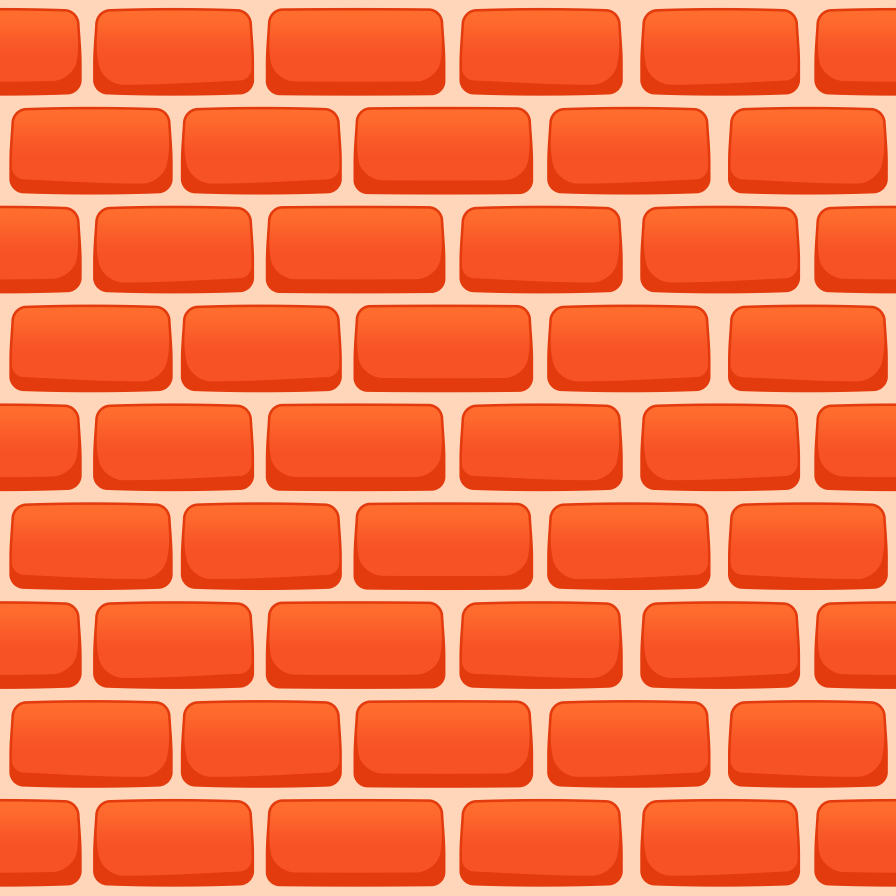
Reproduce this pattern procedurally as a Shadertoy shader.

```glsl
// Cartoon brick wall: nine staggered rows of five hand-cut bricks on pale mortar.
// Each brick is a bowed rounded box in dark clay, with an inset gradient face that
// leaves a thin rim, a thick lower lip and a crescent of shade on one or both sides.

const float WALL = 768.0;   // canvas height in wall units
const float ROW = 84.75;    // row pitch

float roundedBox(vec2 p, vec2 halfSize, float radius) {
    vec2 q = abs(p) - halfSize + radius;
    return length(max(q, 0.0)) + min(max(q.x, q.y), 0.0) - radius;
}

float coverage(float dist, float pixel) {
    return clamp(0.5 - dist / pixel, 0.0, 1.0);
}

// Half extents: narrower at the top, with softly bulging long edges
vec2 brickExtent(vec2 p, float halfWidth) {
    float across = p.x / halfWidth;
    float bulge = halfWidth > 75.0 ? 0.5 : 1.5;
    return vec2(halfWidth - 2.2 * smoothstep(-10.0, 37.0, p.y),
                37.6 - bulge * min(across * across, 1.0));
}

// side: -1 shades the left, 1 the right, 0 both
float faceDistance(vec2 p, vec2 extent, float side) {
    float shadeLeft = step(side, 0.5);
    float shadeRight = step(-0.5, side);
    float low = clamp((14.0 - p.y) / 46.0, 0.0, 1.0);
    float crescent = 9.0 * low * low;
    float left = 2.2 + shadeLeft * crescent;
    float right = 2.2 + shadeRight * crescent;

    // The lip thins toward the shaded side
    float lip = side == 0.0 ? 12.0 : 10.3 - 1.8 * side * sin(clamp(p.x / 45.0, -1.5, 1.5));
    float shaded = p.x < 0.0 ? shadeLeft : shadeRight;
    float radius = p.y > 0.0 ? 10.0 : 10.0 + 6.0 * shaded;

    vec2 center = 0.5 * vec2(left - right, lip - 2.2);
    return roundedBox(p - center, extent - 0.5 * vec2(left + right, lip + 2.2), radius);
}

void mainImage(out vec4 fragColor, in vec2 fragCoord) {
    float pixel = WALL / iResolution.y;
    vec2 wall = fragCoord * pixel;

    // Row index counted from the top; every other row is shifted
    float fromTop = WALL - wall.y;
    float row = floor((fromTop - 2.0) / ROW);
    bool shifted = mod(row, 2.0) < 0.5;
    float y = 44.4 + row * ROW - fromTop;

    float centers[5] = float[5](78.0, 224.0, 380.0, 539.0, 692.5);
    float halfWidths[5] = float[5](70.0, 69.0, 77.0, 70.0, 68.5);
    float sides[5] = float[5](1.0, -1.0, 0.0, -1.0, 1.0);
    float shiftedSides[5] = float[5](0.0, -1.0, 0.0, 1.0, -1.0);

    vec3 color = vec3(1.0, 0.84, 0.73);
    for (int i = 0; i < 5; i++) {
        float shift = shifted ? (i == 0 ? 78.0 : 75.2) : 0.0;
        float x = mod(wall.x - centers[i] + shift + 0.5 * WALL, WALL) - 0.5 * WALL;
        vec2 p = vec2(x, y);
        vec2 extent = brickExtent(p, halfWidths[i]);
        float side = shifted ? shiftedSides[i] : sides[i];

        // Dark body, then the lit face
        color = mix(color, vec3(0.89, 0.23, 0.05), coverage(roundedBox(p, extent, 12.0), pixel));
        vec3 face = mix(vec3(0.97, 0.32, 0.15), vec3(1.0, 0.43, 0.18), smoothstep(-8.0, 38.0, y));
        color = mix(color, face, coverage(faceDistance(p, extent, side), pixel));
    }
    fragColor = vec4(color, 1.0);
}
```
